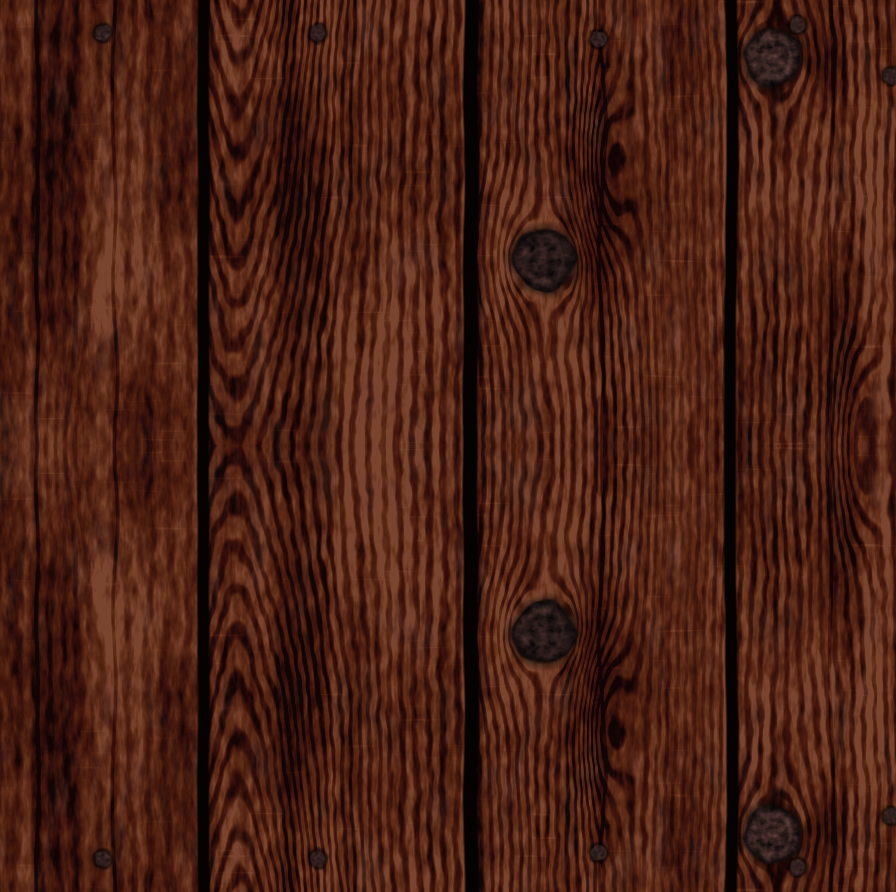
A Shadertoy shader for this texture:

```glsl
// Four dark stained pine planks with ring grain, knots, nails and black gaps, mirrored top to bottom
#define GRAIN_WOBBLE 0.75
#define RING_CONTRAST 0.54
#define STREAK_AMOUNT 0.36
#define FIBRE_AMOUNT 0.46
#define PATCH_AMOUNT 0.32
#define BASE_TONE 0.57
#define BLOT_DEPTH 0.28
#define NAIL_RADIUS 0.0095
#define CRACK_WIDTH 0.001
#define GAP_COLOR vec3(0.022, 0.008, 0.008)
#define KNOT_COLOR vec3(0.17, 0.11, 0.105)
#define WEATHERED vec3(0.30, 0.165, 0.13)

// Tones from shadow to worn highlight
const vec3 WOOD[5] = vec3[5](vec3(0.07, 0.015, 0.015), vec3(0.19, 0.05, 0.04),
    vec3(0.28, 0.10, 0.05), vec3(0.37, 0.17, 0.09), vec3(0.48, 0.27, 0.18));
// Gaps: x, half width
const vec2 GAPS[3] = vec2[3](vec2(0.227, 0.006), vec2(0.525, 0.0075), vec2(0.816, 0.006));
// Knots: x, height from the middle, radius
const vec3 KNOTS[2] = vec3[2](vec3(0.607, 0.208, 0.036), vec3(0.862, 0.435, 0.033));
const vec2 NAILS[5] = vec2[5](vec2(0.115, 0.463), vec2(0.355, 0.463),
    vec2(0.668, 0.456), vec2(0.890, 0.472), vec2(0.995, 0.415));
// Stains: centre, size; a negative width lightens
const vec4 BLOTS[10] = vec4[10](vec4(0.06, 0.42, 0.028, 0.22), vec4(0.325, 0.15, 0.035, 0.6),
    vec4(0.675, 0.27, 0.026, 0.25), vec4(0.92, 0.43, 0.02, 0.03), vec4(0.945, 0.05, 0.02, 0.12),
    vec4(0.16, 0.02, 0.025, 0.07), vec4(0.028, 0.2, -0.008, 0.6), vec4(0.12, 0.2, -0.03, 0.2),
    vec4(0.43, 0.0, -0.05, 0.25), vec4(0.975, 0.28, -0.015, 0.1));
const float CRACKS[4] = float[4](0.042, 0.128, 0.672, 0.927);

vec2 gradientAt(vec2 cell) {
    vec2 h = vec2(dot(cell, vec2(127.1, 311.7)), dot(cell, vec2(269.5, 183.3)));
    return 2.0 * fract(sin(h) * 43758.5) - 1.0;
}

float noise(vec2 p) {
    vec2 i = floor(p), f = fract(p), e = vec2(0, 1);
    vec2 w = f * f * f * (f * (f * 6.0 - 15.0) + 10.0);
    return mix(mix(dot(gradientAt(i), f), dot(gradientAt(i + e.yx), f - e.yx), w.x),
               mix(dot(gradientAt(i + e), f - e), dot(gradientAt(i + 1.0), f - 1.0), w.x), w.y);
}

float fbm(vec2 p) {
    return noise(p) + 0.5 * noise(p * 2.1 + 7.3) + 0.25 * noise(p * 4.3 + 3.1);
}

float bump(vec2 p, vec2 centre, vec2 size) {
    vec2 d = (p - centre) / size;
    return exp(-dot(d, d));
}

// Growth ring count at a point of one plank
float ringPhase(int plank, vec2 p) {
    float phase = GRAIN_WOBBLE * fbm(vec2(p.x * 13.0, p.y * 5.0) + float(plank) * 17.0);
    phase += 0.3 * noise(p * vec2(70.0, 45.0));
    if (plank == 0) return phase + 46.0 * p.x + 2.5 * bump(p, vec2(0.10, 0.0), vec2(0.035, 0.2));
    if (plank == 1) { // pointed arches that ease into straight grain
        float dx = p.x - 0.265;
        return phase + 60.0 * sqrt(dx * dx + 0.0002) - 19.0 * p.y * exp(-dx * dx / 0.012);
    }
    // Grain flows around the knot
    vec3 knot = KNOTS[plank - 2];
    vec2 d = (p - knot.xy) / vec2(1.0, 1.25);
    float r2 = knot.z * knot.z;
    float x = p.x - d.x * r2 / max(dot(d, d), r2);
    if (plank == 3) return phase + 76.0 * x + 3.5 * bump(p, vec2(0.955, 0.0), vec2(0.025, 0.10));
    x -= 0.022 * bump(p, vec2(0.68, 0.0), vec2(0.09, 0.13));
    return phase + 96.0 * x + 4.0 * bump(p, vec2(0.675, 0.31), vec2(0.028, 0.10));
}

float woodTone(int plank, vec2 p) {
    float ring = smoothstep(0.03, 0.75, 0.5 + 0.5 * sin(6.2832 * ringPhase(plank, p)));
    float strength = RING_CONTRAST * (plank == 0 ? 0.5 : 1.0) * (0.95 + 0.7 * noise(p * vec2(18.0, 7.0)));
    strength *= 1.0 - 0.6 * bump(p, vec2(0.76, 0.25), vec2(0.045, 0.6));
    float tone = BASE_TONE + strength * (ring - 0.58);
    tone += STREAK_AMOUNT * fbm(vec2(p.x * 42.0, p.y * 2.5));
    tone += FIBRE_AMOUNT * fbm(p * vec2(130.0, 38.0));
    tone += PATCH_AMOUNT * fbm(p * vec2(9.0, 5.0) + 4.0);
    // Pale hairline scratches across the grain
    tone += 0.15 * smoothstep(0.3, 0.6, noise(p * vec2(14.0, 210.0)));
    for (int i = 0; i < 10; i++) tone -= sign(BLOTS[i].z) * BLOT_DEPTH * bump(p, BLOTS[i].xy, BLOTS[i].zw);
    for (int i = 0; i < 4; i++) {
        float offset = abs(p.x - CRACKS[i] - 0.012 * noise(vec2(p.y * 7.0, float(i) * 5.5)));
        tone -= 0.4 * (1.0 - smoothstep(CRACK_WIDTH, CRACK_WIDTH * 3.0, offset));
    }
    return tone;
}

void mainImage(out vec4 fragColor, in vec2 fragCoord) {
    vec2 uv = fragCoord / iResolution.xy;
    vec2 p = vec2(uv.x, abs(uv.y - 0.5));
    float px = 1.0 / min(iResolution.x, iResolution.y);
    // Plank number, gap mask and edge light
    int plank = 0;
    float gap = 0.0, edge = 0.0;
    for (int i = 0; i < 3; i++) {
        float side = p.x - GAPS[i].x - 0.004 * noise(vec2(p.y * 9.0, float(i) * 3.7));
        float away = abs(side) - GAPS[i].y;
        plank += side > 0.0 ? 1 : 0;
        gap = max(gap, 1.0 - smoothstep(-px, 2.0 * px, away));
        edge += (side > 0.0 ? -0.3 : 0.2) * exp(-max(away, 0.0) / 0.005);
    }
    // Wood colour from tone
    float tone = 4.0 * clamp(woodTone(plank, p) + edge, 0.0, 1.0);
    vec3 color = WOOD[0];
    for (int i = 0; i < 4; i++) color = mix(color, WOOD[i + 1], clamp(tone - float(i), 0.0, 1.0));
    float wear = smoothstep(0.0, 0.5, fbm(p * vec2(40.0, 12.0) + 11.0));
    color = mix(color, WEATHERED * (0.25 + 0.32 * tone), 0.5 * wear);
    // Knots with rough dark rims and cracked hearts
    for (int i = 0; i < 2; i++) {
        float r = length(p - KNOTS[i].xy) / KNOTS[i].z + 0.22 * noise(p * 45.0);
        float heart = 0.9 + 0.1 * sin(r * 22.0) + 1.1 * fbm(p * 95.0);
        vec3 knot = KNOT_COLOR * (1.0 + 0.3 * float(i)) * heart * (1.0 - 0.6 * smoothstep(0.75, 0.95, r));
        color *= 1.0 - 0.4 * smoothstep(1.3, 0.95, r);
        color = mix(color, knot, 1.0 - smoothstep(0.92, 1.04, r));
    }
    // Nail heads
    for (int i = 0; i < 5; i++) {
        float r = length(p - NAILS[i]) / NAIL_RADIUS + 0.3 * noise(p * 130.0);
        color *= 1.0 - 0.6 * smoothstep(1.5, 1.0, r);
        color = mix(color, KNOT_COLOR * (1.1 + 0.8 * noise(p * 240.0)), 1.0 - smoothstep(0.75, 1.05, r));
    }
    fragColor = vec4(mix(color, GAP_COLOR, gap), 1.0);
}
```
